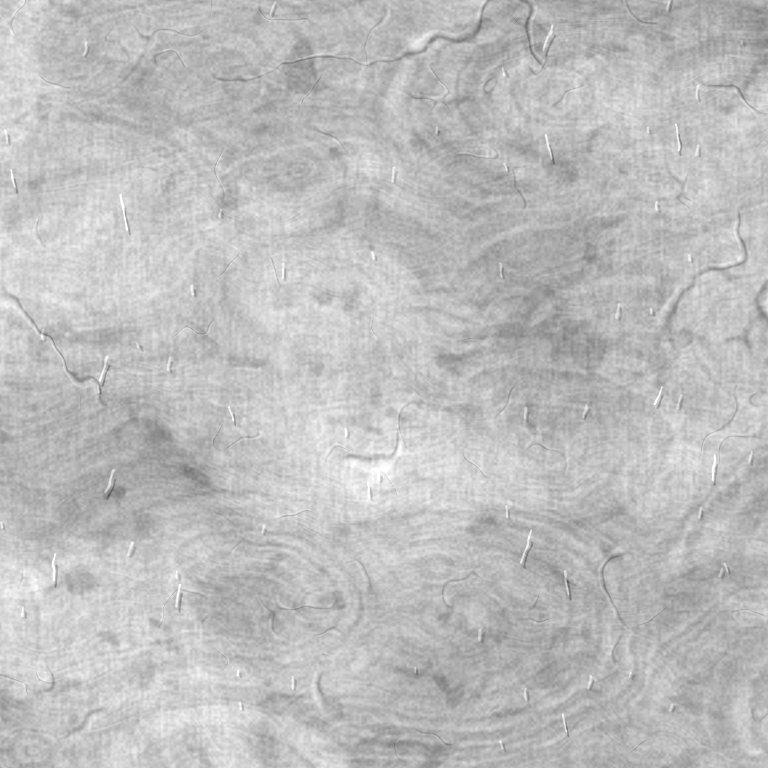
Write a Shadertoy shader that draws this texture.

```glsl
// Pale grey trowelled plaster with swirling strokes, soft patches, cracks and nicks.

const vec3 PLASTER = vec3(0.736);

float hash(vec2 p) {
    vec3 q = fract(vec3(p.xyx) * 0.1031);
    q += dot(q, q.yzx + 33.33);
    return fract((q.x + q.y) * q.z);
}

vec2 hash2(vec2 p) {
    return vec2(hash(p + 17.3), hash(p + 71.9));
}

float noise(vec2 p) {
    vec2 i = floor(p), f = fract(p);
    f = f * f * (3.0 - 2.0 * f);
    float low = mix(hash(i), hash(i + vec2(1, 0)), f.x);
    float high = mix(hash(i + vec2(0, 1)), hash(i + vec2(1, 1)), f.x);
    return mix(low, high, f.y);
}

float fbm(vec2 p, int octaves) {
    float sum = 0.0, total = 0.0, amp = 0.5;
    for (int i = 0; i < octaves; i++) {
        sum += amp * noise(p);
        total += amp;
        amp *= 0.55;
        p = mat2(1.6, 1.2, -1.2, 1.6) * p + 11.7;
    }
    return sum / total;
}

vec2 warp(vec2 p, float scale, float amount) {
    vec2 q = p * scale;
    return p + amount * (vec2(fbm(q, 3), fbm(q + 37.0, 3)) - 0.5);
}

// Overlapping sets of curved ridges left by the trowel, centred on zero.
float trowelStrokes(vec2 p, float cells, float ridges) {
    vec2 home = floor(p * cells);
    float wobble = 4.0 * noise(p * 11.0) + 1.2 * noise(p * 45.0);
    float sum = 0.0, power = 1e-5;
    for (int y = -1; y <= 1; y++)
    for (int x = -1; x <= 1; x++) {
        vec2 cell = home + vec2(x, y);
        vec2 rnd = hash2(cell);
        vec2 d = p - (cell + rnd) / cells;
        float weight = exp(-7.0 * dot(d, d) * cells * cells);
        // The arc centre lies mostly below, so ridges run near level.
        d += vec2(0.5 * (rnd.y - 0.5), 0.4 * rnd.x) / cells;
        float radius = length(d * vec2(0.8, 1.2));
        float ridge = noise(vec2(radius * ridges + wobble, hash(cell) * 90.0));
        sum += weight * (ridge - 0.5);
        power += weight * weight;
    }
    return sum / sqrt(power) * mix(0.3, 1.7, noise(p * 19.0 + 5.0));
}

float segment(vec2 p, vec2 a, vec2 b) {
    vec2 ab = b - a;
    return length(p - a - ab * clamp(dot(p - a, ab) / dot(ab, ab), 0.0, 1.0));
}

// Short upright flecks: a bright lip with a dark shadow beside it.
float nicks(vec2 p, float cells, float chance, float size) {
    vec2 home = floor(p * cells);
    vec2 q = p + 0.004 * (vec2(noise(p * 90.0), noise(p * 90.0 + 9.0)) - 0.5);
    float tone = 0.0;
    for (int y = -1; y <= 1; y++)
    for (int x = -1; x <= 1; x++) {
        vec2 cell = home + vec2(x, y);
        vec2 rnd = hash2(cell + 50.0);
        float present = step(hash(cell + 8.0), chance);
        vec2 base = (cell + rnd) / cells;
        vec2 reach = size * (0.3 + rnd.y) * vec2(0.7 * (rnd.x - 0.4), 1.0);
        float lip = segment(q, base, base + reach);
        vec2 shade = base + vec2(0.0035, -0.2 * size);
        float shadow = segment(q, shade, shade + reach * 0.8);
        tone += present * 0.22 * (1.0 - smoothstep(0.0004, 0.0024, lip));
        tone -= present * 0.18 * (1.0 - smoothstep(0.0003, 0.0024, shadow));
    }
    return tone;
}

// Broken contour lines, dark with a pale raised side.
float cracks(vec2 p, float scale) {
    float level = fbm(warp(p, 14.0, 0.06) * scale, 2) - 0.5;
    float mask = smoothstep(0.58, 0.78, noise(p * scale * 1.7 + 23.0));
    float line = 1.0 - smoothstep(0.0, 0.013, abs(level));
    float lip = 1.0 - smoothstep(0.0, 0.014, abs(level - 0.024));
    return mask * (0.09 * lip - 0.17 * line);
}

void mainImage(out vec4 fragColor, in vec2 fragCoord) {
    vec2 p = fragCoord / iResolution.y;
    vec2 bent = warp(p, 5.0, 0.22);

    // Broad cloudy patches and smoother pale plates.
    float tone = 0.38 * (fbm(bent * vec2(4.0, 5.0) + 3.0, 5) - 0.5);
    float plate = fbm(bent * vec2(3.2, 4.3) + 40.0, 3);
    float cover = smoothstep(0.52, 0.60, plate);
    tone += 0.06 * (cover - 0.4);

    // Curved ridges, fading where the surface is smooth.
    tone += mix(0.11, 0.07, cover) * trowelStrokes(p, 3.5, 150.0);
    tone += 0.05 * trowelStrokes(p + 7.0, 6.0, 240.0);

    // Small dark smudges.
    float smudge = fbm(warp(p, 9.0, 0.1) * vec2(22.0, 27.0), 3);
    tone -= 0.10 * smoothstep(0.62, 0.82, smudge);

    // Fine level and upright fibres, then grain.
    tone += 0.06 * (noise(bent * vec2(60.0, 260.0)) - 0.5);
    tone += 0.05 * (noise(p * vec2(260.0, 45.0)) - 0.5) * (0.4 + cover);
    tone += 0.09 * (noise(p * 290.0 + 13.0) - 0.5);

    // Cracks and chipped flecks.
    tone += cracks(p, 6.0) + 0.6 * cracks(p + 5.0, 13.0);
    tone += nicks(p, 7.0, 0.22, 0.035) + 0.7 * nicks(p + 3.0, 17.0, 0.16, 0.014);

    fragColor = vec4(clamp(PLASTER + tone, 0.0, 1.0), 1.0);
}
```
